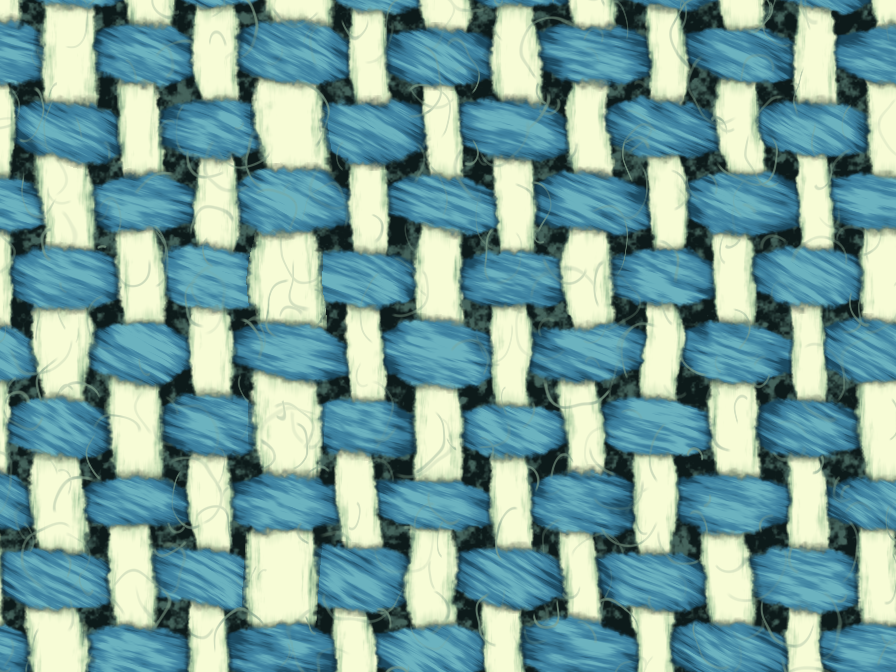
Write a Shadertoy shader that draws this texture.

```glsl
// Macro view of a plain weave: cream warp and blue weft yarns with dark gaps and stray hairs.

const vec2 REPEATS = vec2(12.0, 9.0); // yarns across and down
const vec3 CREAM = vec3(0.97, 0.99, 0.84);
const vec3 CREAM_SHADE = vec3(0.68, 0.81, 0.64);
const vec3 BLUE_LIGHT = vec3(0.42, 0.70, 0.75);
const vec3 BLUE = vec3(0.24, 0.51, 0.63);
const vec3 BLUE_DEEP = vec3(0.11, 0.29, 0.38);
const vec3 GAP = vec3(0.05, 0.10, 0.10);
const vec3 FUZZ = vec3(0.27, 0.39, 0.36);
const vec3 HAIR = vec3(0.50, 0.62, 0.54);

// Half widths of the warp yarns, from left to right
const float WARP[13] = float[13](0.27, 0.34, 0.30, 0.27, 0.44, 0.25, 0.30,
                                 0.28, 0.27, 0.25, 0.29, 0.25, 0.30);

float hash(vec2 p) {
    vec3 q = fract(p.xyx * vec3(0.1031, 0.1030, 0.0973));
    q += dot(q, q.yzx + 33.33);
    return fract((q.x + q.y) * q.z);
}

float noise(vec2 p) {
    vec2 i = floor(p), f = fract(p);
    f = f * f * (3.0 - 2.0 * f);
    vec2 e = vec2(0.0, 1.0);
    return mix(mix(hash(i), hash(i + e.yx), f.x),
               mix(hash(i + e.xy), hash(i + e.yy), f.x), f.y);
}

float fbm(vec2 p) {
    return 0.55 * noise(p) + 0.3 * noise(p * 2.1 + 7.3) + 0.15 * noise(p * 4.3 + 3.1);
}

// Coverage of a yarn: t is 1 on its edge, soft is the width of the blur
float cover(float t, float soft) {
    return 1.0 - smoothstep(1.0 - soft, 1.0 + soft, t);
}

// Scattered open arcs, a few in each unit cell
float hairs(vec2 p, float px) {
    float mask = 0.0;
    p += 0.14 * vec2(noise(p * 3.0), noise(p * 3.0 + 19.0));
    for (int y = -1; y <= 1; y++)
    for (int x = -1; x <= 1; x++)
    for (int n = 0; n < 3; n++) {
        vec2 id = floor(p) + vec2(x, y);
        vec2 seed = id + 37.0 * float(n + 1);
        vec2 v = p - id - vec2(hash(seed), hash(seed + 5.7));
        v.x *= mix(0.9, 1.8, hash(seed + 11.3));
        float radius = mix(0.12, 0.5, hash(seed + 17.9));
        float turn = fract(atan(v.y, v.x) / 6.28318 + hash(seed + 23.1));
        float span = mix(0.2, 0.55, hash(seed + 29.3));
        float arc = smoothstep(0.0, 0.04, turn) * (1.0 - smoothstep(span - 0.04, span, turn));
        float line = 1.0 - smoothstep(0.006, 0.018 + px, abs(length(v) - radius));
        mask = max(mask, line * arc * mix(0.3, 0.9, hash(seed + 31.7)));
    }
    return mask;
}

// Warp: x across the yarn in half widths, along from the middle of its float
vec3 warpColor(float t, float along, vec2 p, vec2 id) {
    float fibre = fbm(vec2(p.x * 17.0, p.y * 2.5) + 13.0 * hash(id));
    float shade = smoothstep(0.5, 1.15, t + 0.75 * (fibre - 0.5));
    shade = max(shade, 0.75 * smoothstep(0.42, 0.75, abs(along) + 0.2 * (fibre - 0.5)));
    vec3 color = mix(CREAM, CREAM_SHADE, shade);
    return mix(color, FUZZ, 0.65 * smoothstep(0.85, 1.25, t + 0.6 * (fibre - 0.5)));
}

// Weft: twisted fibres run aslant over each float
vec3 weftColor(float t, float along, vec2 p, vec2 id) {
    float slant = p.y + along * mix(0.25, 0.6, hash(id));
    float fibre = fbm(vec2(along * 2.5, slant * 15.0) + 13.0 * hash(id + 3.0));
    float light = 0.75 - 0.4 * t * t - 0.55 * smoothstep(0.25, 0.75, abs(along));
    light += 1.5 * (fibre - 0.5) + 0.2 * (hash(id + 8.0) - 0.5);
    vec3 color = mix(BLUE_DEEP, BLUE, smoothstep(-0.2, 0.4, light));
    return mix(color, BLUE_LIGHT, smoothstep(0.35, 0.95, light));
}

void mainImage(out vec4 fragColor, in vec2 fragCoord) {
    vec2 uv = fragCoord / iResolution.xy;
    float px = REPEATS.y / iResolution.y;

    // Weave space: yarn centres lie on whole numbers, the warp leans a little
    vec2 p = uv * REPEATS + vec2(0.05 + 0.2 * (1.0 - uv.y), -0.27);
    vec2 q = p + 0.16 * (vec2(noise(p * 1.4), noise(p * 1.4 + 41.0)) - 0.5);
    vec2 cell = floor(q + 0.5);
    vec2 f = q - cell;
    vec2 side = vec2(f.x < 0.0 ? -1.0 : 1.0, f.y < 0.0 ? -1.0 : 1.0);
    bool weftOver = mod(cell.x + cell.y, 2.0) < 0.5;

    // Position along the float each yarn belongs to
    float warpAlong = weftOver ? f.y - side.y : f.y;
    float weftAlong = weftOver ? f.x : f.x - side.x;
    vec2 warpId = cell + vec2(0.0, weftOver ? side.y : 0.0);
    vec2 weftId = cell + vec2(weftOver ? 0.0 : side.x, 0.0);

    // Distances across the yarns, tapered to the ends and frayed
    float fray = 0.3 * (fbm(p * 9.0) - 0.5);
    float warpHalf = WARP[int(clamp(cell.x, 0.0, 12.0))] * mix(0.94, 1.08, hash(warpId + 2.0));
    warpHalf *= 1.04 - 0.15 * smoothstep(0.2, 0.75, abs(warpAlong));
    float weftHalf = mix(0.33, 0.40, hash(weftId + 6.0));
    weftHalf *= 1.0 - 0.35 * smoothstep(0.3, 0.8, abs(weftAlong));
    float warpT = abs(f.x + 0.08 * warpAlong) / warpHalf + fray;
    float weftT = abs(f.y + 0.06 * weftAlong) / weftHalf + fray;

    // Layers: gap, lower yarn in shadow, upper yarn
    vec3 warp = warpColor(warpT, warpAlong, p, warpId);
    vec3 weft = weftColor(weftT, weftAlong, p, weftId);
    float warpMask = cover(warpT, 0.09 + 2.0 * px);
    float weftMask = cover(weftT, 0.09 + 2.0 * px);
    float topT = weftOver ? weftT : warpT;
    float shadow = mix(0.55, 1.0, smoothstep(0.95, 1.3, topT));
    vec3 color = mix(GAP, FUZZ, smoothstep(0.42, 0.8, fbm(p * 8.0 + 50.0)));
    color = mix(color, (weftOver ? warp : weft) * shadow, weftOver ? warpMask : weftMask);
    color = mix(color, weftOver ? weft : warp, weftOver ? weftMask : warpMask);

    // Loose hairs, fainter in the middle of the yarns
    float middle = 1.0 - smoothstep(0.4, 0.9, min(warpT, weftT));
    color = mix(color, HAIR, hairs(p, px) * mix(0.85, 0.4, middle));
    fragColor = vec4(color, 1.0);
}
```
